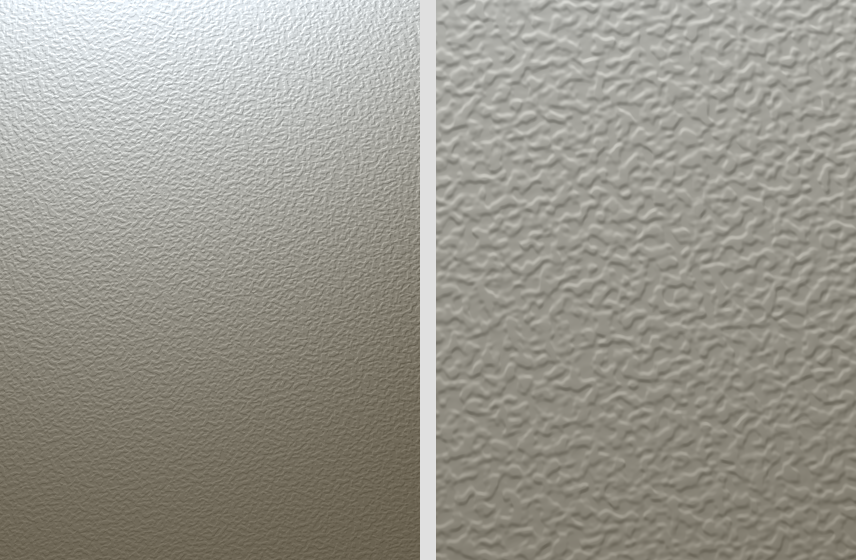
Left: the whole. Right: its middle third, enlarged.
A Shadertoy shader for this texture:

```glsl
float hash(vec2 p) {
    vec3 q = fract(vec3(p.xyx) * 0.1031);
    q += dot(q, q.yzx + 33.33);
    return fract((q.x + q.y) * q.z);
}

vec2 latticeGradient(vec2 cell) {
    float angle = 6.2832 * hash(cell);
    return vec2(cos(angle), sin(angle));
}

float gradientNoise(vec2 p) {
    vec2 i = floor(p), f = fract(p);
    vec2 u = f * f * f * (f * (f * 6.0 - 15.0) + 10.0);
    vec2 e = vec2(0.0, 1.0);
    float low = mix(dot(latticeGradient(i), f),
                    dot(latticeGradient(i + e.yx), f - e.yx), u.x);
    float high = mix(dot(latticeGradient(i + e), f - e),
                     dot(latticeGradient(i + 1.0), f - 1.0), u.x);
    return mix(low, high, u.y);
}

// Small flat plateaus with crisp, wrinkled edges
float pebbledHeight(vec2 p) {
    vec2 warp = vec2(gradientNoise(p * 80.0 + 7.0), gradientNoise(p * 80.0 + 91.0));
    vec2 q = mat2(0.96, -0.28, 0.28, 0.96) * (p + 0.002 * warp);
    float n = gradientNoise(q * vec2(112.0, 148.0) + 220.0);
    n += 0.5 * gradientNoise(q.yx * vec2(245.0, 195.0) + 460.0);
    return smoothstep(-0.25, 0.3, n) + 0.35 * n;
}

void mainImage(out vec4 fragColor, in vec2 fragCoord) {
    vec2 p = fragCoord / iResolution.y;
    vec2 lamp = vec2(0.2, 1.15);

    // Glow falling off from the upper left
    float depth = 1.0 - p.y + 0.6 * (p.x - lamp.x) * (p.x - lamp.x);
    float tone = 0.94 - 0.86 * depth + 0.35 * depth * depth;

    // Relief lit at a grazing angle, shallower toward the bottom
    vec2 stepToLamp = 0.0011 * normalize(lamp - p);
    float relief = pebbledHeight(p - stepToLamp) - pebbledHeight(p + stepToLamp);
    float strength = mix(0.11, 0.195, smoothstep(0.0, 0.6, p.y));
    strength *= 1.0 - 0.35 * smoothstep(0.75, 1.0, tone);
    float lit = tone * (1.0 + strength * relief);

    // Warm grey in shade, cool white in light
    vec3 tint = vec3(0.0, 0.12 * (tone - 0.67), 0.3 * (tone - 0.745));
    fragColor = vec4(clamp(lit + tint, 0.0, 1.0), 1.0);
}
```
